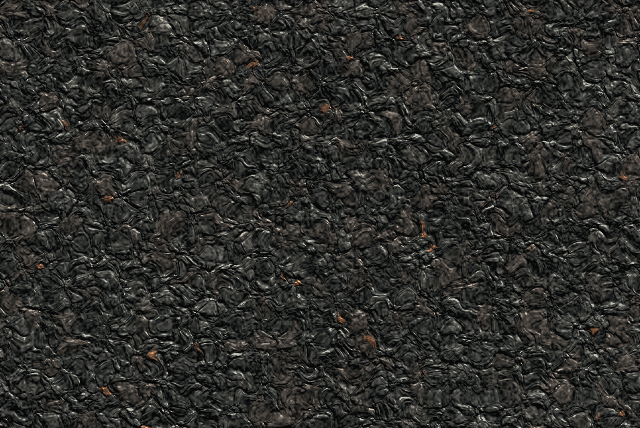
Give the GLSL for this texture, as a Shadertoy shader.

```glsl
const vec2 LIGHT_DIR = vec2(0.28, 0.96);
const float LIGHT_STEP = 0.0025;
const vec3 COOL_TINT = vec3(0.93, 1.04, 1.01);
const vec3 WARM_TINT = vec3(1.02, 1.00, 0.95);
const vec3 RUST_TINT = vec3(1.55, 1.08, 0.78);

vec2 hash22(vec2 p) {
    vec3 q = fract(p.xyx * vec3(0.1031, 0.1030, 0.0973));
    q += dot(q, q.yzx + 33.33);
    return fract((q.xx + q.yz) * q.zy);
}

float valueNoise(vec2 p) {
    vec2 cell = floor(p);
    vec2 f = fract(p);
    f = f * f * (3.0 - 2.0 * f);
    float low = mix(hash22(cell).x, hash22(cell + vec2(1, 0)).x, f.x);
    float high = mix(hash22(cell + vec2(0, 1)).x, hash22(cell + vec2(1, 1)).x, f.x);
    return mix(low, high, f.y);
}

vec2 warp(vec2 p, float frequency, float amount) {
    vec2 q = p * frequency;
    vec2 offset = vec2(valueNoise(q), valueNoise(q + 57.3)) - 0.5;
    return p + offset * amount / frequency;
}

// Cellular stone: x = rounded height, y = random id
vec2 stone(vec2 p) {
    vec2 cell = floor(p);
    float nearest = 8.0;
    float second = 8.0;
    vec2 id = vec2(0.0);
    for (int y = -1; y <= 1; y++) {
        for (int x = -1; x <= 1; x++) {
            vec2 neighbour = cell + vec2(x, y);
            vec2 jitter = hash22(neighbour);
            float d = length(neighbour + jitter - p);
            if (d < nearest) {
                second = nearest;
                nearest = d;
                id = neighbour;
            } else {
                second = min(second, d);
            }
        }
    }
    vec2 random = hash22(id + 19.0);
    float dome = smoothstep(0.0, 0.6, second - nearest);
    return vec2(dome * mix(0.4, 1.0, random.x), random.y);
}

// Stacked aggregate: x = height, y = openness, z = coarse id, w = medium id
vec4 surface(vec2 p) {
    vec2 q = warp(warp(p, 30.0, 0.8), 90.0, 0.6);
    vec2 coarse = stone(q * 22.0 + 11.0);
    vec2 medium = stone(q * 48.0 + 83.0);
    vec2 fine = stone(q * 108.0 + 41.0);
    float roughness = mix(1.0, 0.45, smoothstep(0.65, 0.8, coarse.y) * smoothstep(0.1, 0.4, coarse.x));
    float height = 0.5 * coarse.x / 22.0
                 + roughness * (0.6 * medium.x / 48.0 + 0.55 * fine.x / 108.0);
    float openness = dot(vec3(coarse.x, medium.x, fine.x), vec3(0.35, 0.40, 0.25));
    return vec4(height, openness, coarse.y, medium.y);
}

// Tone in standard deviations to brightness, with a lifted highlight tail
float toneCurve(float tone) {
    float highlight = max(tone - 1.0, 0.0);
    return clamp(0.19 + 0.09 * tone + 0.03 * highlight * highlight, 0.025, 0.75);
}

void mainImage(out vec4 fragColor, in vec2 fragCoord) {
    vec2 p = fragCoord / iResolution.y;
    vec4 ground = surface(p);

    // Slopes facing the light brighten, far sides and crevices darken
    float lifted = surface(p + LIGHT_DIR * LIGHT_STEP).x;
    float slope = (ground.x - lifted) / LIGHT_STEP;
    float grit = valueNoise(p * 210.0) - 0.5;
    float mottle = valueNoise(p * 5.0) - 0.5;
    float tone = 0.65 * slope + 2.8 * (ground.y - 0.37)
               + 2.1 * grit + 0.4 * mottle
               + 0.5 * (ground.z - 0.5) + 0.6 * (ground.w - 0.5);

    // Glossy bitumen glints
    float glint = smoothstep(0.72, 0.95, valueNoise(p * 140.0 + 7.0));
    tone += 0.9 * glint * max(slope, 0.0);

    // Neutral binder with a few rusty chips
    float brightness = toneCurve(tone);
    vec3 tint = mix(COOL_TINT, WARM_TINT, smoothstep(0.05, 0.24, brightness));
    tint *= mix(vec3(0.98, 1.01, 1.0), vec3(1.05, 0.99, 0.96), smoothstep(0.6, 0.9, ground.z));
    float rust = smoothstep(0.991, 0.994, ground.w) * smoothstep(0.1, 0.3, ground.y);
    tint = mix(tint, RUST_TINT, rust);
    fragColor = vec4(brightness * tint, 1.0);
}
```
